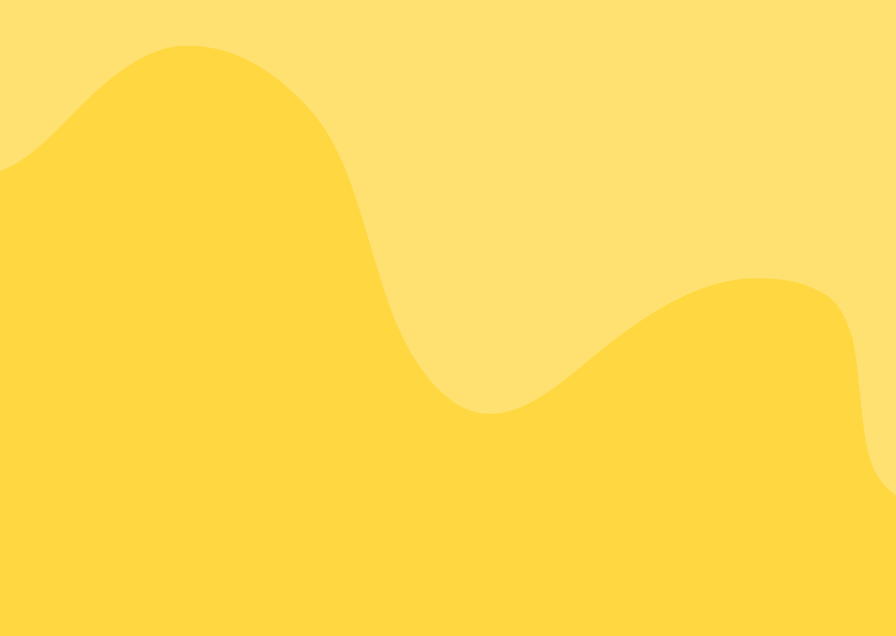
Give the GLSL for this background, as a Shadertoy shader.

```glsl
// A golden wavy hill under a pale yellow sky, in two flat tones.

// Knots of the crest: x, height, slope, all in canvas fractions.
const vec3 crest[15] = vec3[15](
    vec3(0.0, 0.7316, 0.466), vec3(0.0807, 0.820, 1.47),
    vec3(0.2083, 0.9283, 0.0), vec3(0.3255, 0.8566, -1.31),
    vec3(0.3906, 0.7151, -3.81), vec3(0.4427, 0.4908, -3.25),
    vec3(0.5013, 0.3732, -1.13), vec3(0.5469, 0.3493, 0.0),
    vec3(0.651, 0.4265, 1.19), vec3(0.8438, 0.5625, 0.0),
    vec3(0.9115, 0.5441, -0.71), vec3(0.9505, 0.4724, -4.24),
    vec3(0.9609, 0.3658, -14.1), vec3(0.9766, 0.2592, -2.82),
    vec3(1.0, 0.2206, -1.2));

// Cubic Hermite curve from knot a to knot b.
float hermite(vec3 a, vec3 b, float x) {
    float span = b.x - a.x;
    float t = clamp((x - a.x) / span, 0.0, 1.0);
    float s = 1.0 - t;
    return mix(a.y, b.y, t * t * (3.0 - 2.0 * t))
         + span * t * s * (s * a.z - t * b.z);
}

float crestHeight(float x) {
    float height = crest[0].y;
    for (int i = 0; i < 14; i++) {
        if (x >= crest[i].x) height = hermite(crest[i], crest[i + 1], x);
    }
    return height;
}

void mainImage(out vec4 fragColor, in vec2 fragCoord) {
    vec2 uv = fragCoord / iResolution.xy;

    // Divide by the gradient so that steep edges stay as crisp as flat ones.
    float depth = crestHeight(uv.x) - uv.y;
    float edge = length(vec2(dFdx(depth), dFdy(depth)));
    float hill = clamp(0.5 + depth / max(edge, 1e-5), 0.0, 1.0);

    vec3 paleSky = vec3(1.0, 0.882, 0.443);
    vec3 gold = vec3(1.0, 0.847, 0.255);
    fragColor = vec4(mix(paleSky, gold, hill), 1.0);
}
```
